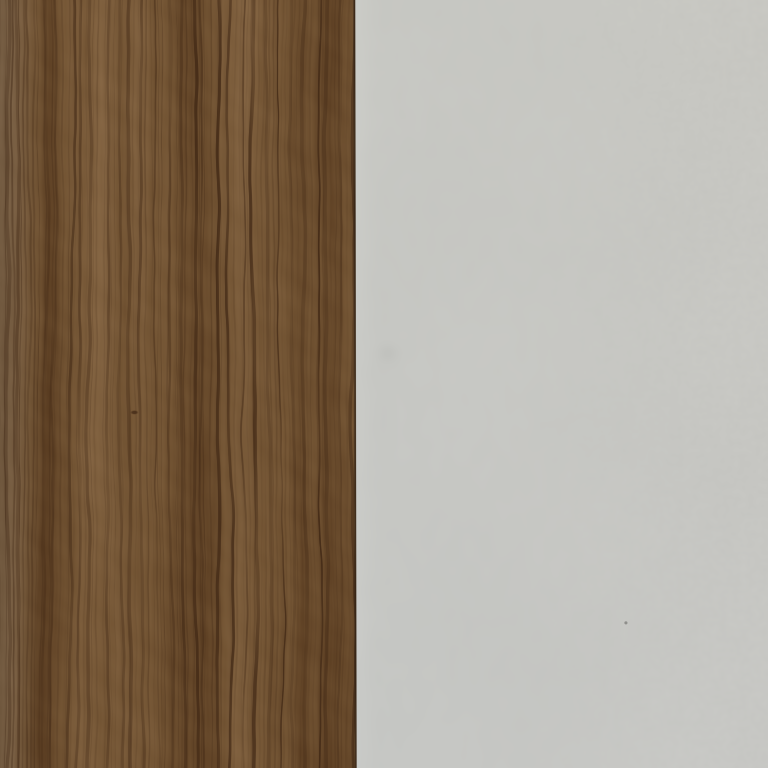
A WebGL 1 fragment shader for this texture:

```glsl
precision highp float;
// A panel of streaked brown wood beside a plain pale wall.
// Grain strands are jittered vertical cells bent by gradient noise;
// broad tonal bands, fibres and soft wall shading finish the surfaces.

uniform vec2 u_resolution;

#define PANEL_EDGE 0.4635
#define EDGE_LEAN 0.0018
#define GRAIN_BEND 0.0085
#define COARSE_STRANDS 62.0
#define FINE_STRANDS 128.0
#define WOOD_LIGHT vec3(0.545, 0.420, 0.285)
#define WOOD_MID vec3(0.455, 0.335, 0.205)
#define WOOD_DARK vec3(0.335, 0.220, 0.115)
#define STRAND_COLOR vec3(0.235, 0.140, 0.070)
#define WALL_COLOR vec3(0.778, 0.780, 0.764)

float hash(float n) {
  return fract(sin(n * 12.9898 + 4.137) * 4375.85);
}

vec2 gradientAt(vec2 cell) {
  float h = fract(sin(dot(cell, vec2(127.1, 311.7))) * 4375.85);
  return vec2(cos(h * 6.2832), sin(h * 6.2832));
}

// Gradient noise, roughly -0.7 to 0.7
float noise(vec2 p) {
  vec2 i = floor(p);
  vec2 f = p - i;
  vec2 u = f * f * f * (f * (f * 6.0 - 15.0) + 10.0);
  float a = dot(gradientAt(i), f);
  float b = dot(gradientAt(i + vec2(1.0, 0.0)), f - vec2(1.0, 0.0));
  float c = dot(gradientAt(i + vec2(0.0, 1.0)), f - vec2(0.0, 1.0));
  float d = dot(gradientAt(i + vec2(1.0)), f - vec2(1.0));
  return mix(mix(a, b, u.x), mix(c, d, u.x), u.y);
}

float bump(float x, float center, float width) {
  float d = (x - center) / width;
  return exp(-d * d);
}

// Thin dark strands, each with a soft shade fading to its left
float strands(float x, float y, float count, float seed) {
  float scaled = x * count;
  float cell = floor(scaled);
  float pixel = count / u_resolution.x;
  float dark = 0.0;
  for (int k = -1; k <= 1; k++) {
    float id = cell + float(k);
    float key = id + seed;
    float wander = 0.38 * noise(vec2(y * 3.5, key * 7.31))
                 + 0.12 * noise(vec2(y * 13.0, key * 3.77));
    float center = id + 0.5 + 0.6 * (hash(key) - 0.5) + wander;
    float d = scaled - center;
    float halfWidth = mix(0.05, 0.15, hash(key + 31.0));
    float line = 1.0 - smoothstep(halfWidth - 0.6 * pixel, halfWidth + 0.8 * pixel, abs(d));
    float shade = 0.38 * exp(-abs(d) * 4.5) * step(d, 0.0);
    float strength = mix(0.35, 1.0, hash(key + 67.0));
    strength *= clamp(0.8 + 0.8 * noise(vec2(key * 5.13, y * 4.0)), 0.0, 1.0);
    dark = max(dark, max(line, shade) * strength);
  }
  return dark;
}

vec3 wood(vec2 p) {
  // Shared bending keeps neighbouring strands nearly parallel
  float bend = noise(vec2(p.x * 7.0, p.y * 2.6))
             + 0.38 * noise(vec2(p.x * 16.0 + 9.0, p.y * 8.0))
             + 0.12 * noise(vec2(p.x * 30.0, p.y * 23.0));
  float x = p.x + GRAIN_BEND * bend;

  // Broad light and dark bands
  float tone = 0.02 + 0.5 * noise(vec2(x * 34.0, p.y * 1.4));
  tone += 0.40 * bump(x, 0.015, 0.022) + 0.45 * bump(x, 0.125, 0.026);
  tone += 0.28 * bump(x, 0.178, 0.020) + 0.42 * bump(x, 0.322, 0.028);
  tone -= 0.65 * bump(x, 0.060, 0.013) + 0.48 * bump(x, 0.252, 0.024);
  tone -= 0.45 * bump(x, 0.392, 0.012) + 0.55 * bump(x, 0.430, 0.018);
  tone += 0.24 * (p.y - 0.5);

  // Curly cross figure and fine fibres
  tone += 0.20 * noise(vec2(p.x * 13.0, p.y * 36.0 + p.x * 25.0));
  tone += 0.22 * noise(vec2(x * 210.0, p.y * 9.0));
  vec3 color = mix(WOOD_MID, WOOD_LIGHT, clamp(tone, 0.0, 1.0));
  color = mix(color, WOOD_DARK, clamp(-tone, 0.0, 1.0));
  color = mix(color, vec3(dot(color, vec3(0.34))), 0.22 * bump(p.x, 0.0, 0.035));

  float coarse = strands(x, p.y, COARSE_STRANDS, 0.0);
  float fine = strands(x + 0.003, p.y, FINE_STRANDS, 113.0);
  float fineMask = 0.24 + 0.30 * bump(x, 0.02, 0.04) + 0.22 * bump(x, 0.235, 0.035);
  color = mix(color, STRAND_COLOR, 0.74 * coarse);
  color = mix(color, STRAND_COLOR, fineMask * fine);

  // Small pore
  float pore = length((p - vec2(0.175, 0.463)) * vec2(1.0, 1.8));
  return mix(color, STRAND_COLOR, 0.7 * (1.0 - smoothstep(0.002, 0.006, pore)));
}

vec3 wall(vec2 p) {
  vec3 color = WALL_COLOR + vec3(0.008, 0.001, -0.002) * (p.x - 0.7);
  color += vec3(-0.004, -0.002, 0.006) * (0.5 - p.y);
  color += 0.010 * noise(p * 4.0) + 0.004 * noise(p * vec2(45.0, 28.0));
  color += 0.008 * smoothstep(0.65, 1.0, p.x) * noise(p * 110.0);
  color += 0.014 * bump(p.x, PANEL_EDGE, 0.018);
  color -= 0.022 * exp(-dot(p - vec2(0.505, 0.54), p - vec2(0.505, 0.54)) * 7000.0);
  float speck = length(p - vec2(0.815, 0.189));
  return color - 0.22 * (1.0 - smoothstep(0.001, 0.003, speck));
}

void main() {
  vec2 p = gl_FragCoord.xy / u_resolution;
  float pixel = 1.0 / u_resolution.x;
  float fromEdge = p.x - PANEL_EDGE + EDGE_LEAN * (p.y - 0.5);
  vec3 panel = mix(wood(p), vec3(0.19, 0.13, 0.08), 0.75 * smoothstep(-0.004, -0.001, fromEdge));
  vec3 color = mix(panel, wall(p), smoothstep(-0.7 * pixel, 0.7 * pixel, fromEdge));
  gl_FragColor = vec4(color, 1.0);
}
```
